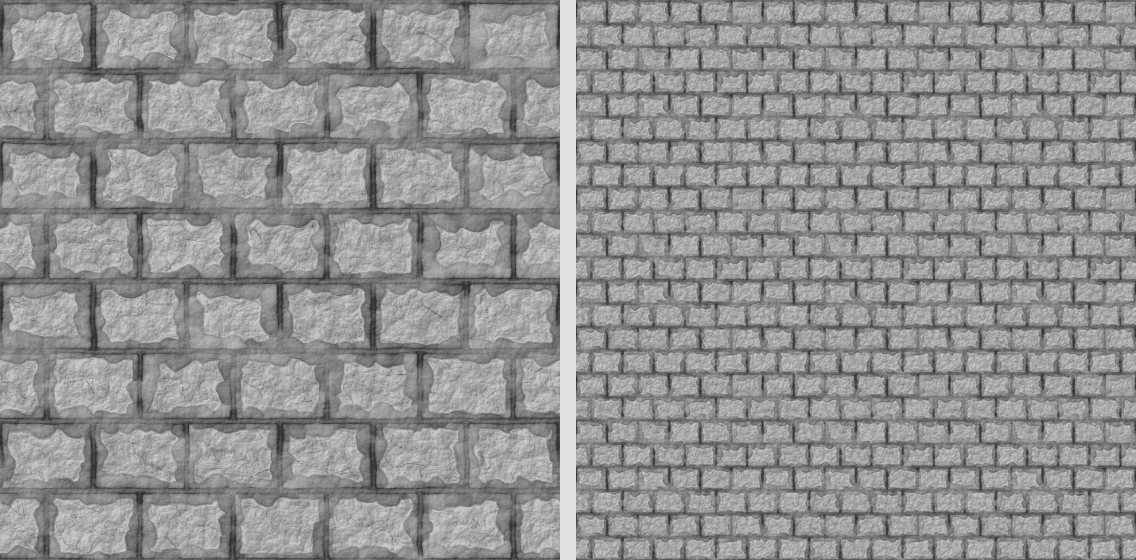
Left: one tile. Right: repeated 3 by 3.
Give the GLSL for this texture, as a WebGL 2 fragment shader.

```glsl
#version 300 es
precision highp float;

uniform vec2 u_resolution;
out vec4 fragColor;

const float TAU = 6.2831853;

vec2 hash2(vec2 p) {
  vec3 h = fract(p.xyx * vec3(.1031, .1030, .0973));
  h += dot(h, h.yzx + 33.33);
  return fract((h.xx + h.yz) * h.zy);
}

// Layered sines with whole frequencies, so they wrap
float waves(vec2 uv, float seed) {
  float sum = 0., amp = .5;
  vec2 k = vec2(1, 2);
  for (int i = 0; i < 4; i++) {
    sum += amp * sin(TAU * dot(uv, k) + seed + 2.5 * sum);
    k = vec2(-k.y, k.x) + vec2(2, 1);
    amp *= .65;
  }
  return sum;
}

// Wrapping cellular noise: nearest and second nearest distance
vec2 cells(vec2 uv, float count) {
  vec2 p = uv * count, id = floor(p), near = vec2(2);
  for (int y = -1; y <= 1; y++)
    for (int x = -1; x <= 1; x++) {
      vec2 n = id + vec2(x, y);
      float d = length(n + hash2(mod(n, count) + count) - p);
      near = d < near.x ? vec2(d, near.x) : vec2(near.x, min(near.y, d));
    }
  return near;
}

float roughness(vec2 uv) {
  float sum = 0., amp = .5, count = 30.;
  for (int i = 0; i < 4; i++) {
    sum += amp * cells(uv, count).x;
    amp *= .55;
    count *= 2.;
  }
  return sum - .44;
}

float roundedBox(vec2 p, vec2 halfSize, float radius) {
  vec2 d = abs(p) - halfSize + radius;
  return length(max(d, 0.)) + min(max(d.x, d.y), 0.) - radius;
}

// Scalloped chips around the rim: x = distance outside them, y = facet tone
vec2 chips(vec2 q, vec2 brick, float wear) {
  float total = 0., tone = 0.;
  for (int i = 0; i < 15; i++) {
    vec2 rnd = hash2(brick * 17. + float(i) * 5.3 + 2.);
    float angle = TAU * (float(i) + rnd.x) / 15.;
    vec2 dir = vec2(cos(angle), sin(angle));
    vec2 center = dir / max(abs(dir.x) / .66, abs(dir.y) / .49);
    float radius = mix(.08, .2, rnd.y) + .11 * wear;
    float weight = exp(-70. * (length(q - center) - radius));
    float facet = .49 + .13 * fract(rnd.x * 7. + rnd.y) - .03 * dir.x;
    total += weight;
    tone += weight * (facet + .25 * dot(center - q, vec2(.5, -.8)));
  }
  return vec2(-log(total + 1e-20) / 70., tone / (total + 1e-20));
}

void main() {
  vec2 uv = gl_FragCoord.xy / u_resolution;
  vec2 warp = vec2(waves(uv * 5., 0.), waves(uv * 5., 2.4));
  vec2 ragged = vec2(waves(uv * 13., 1.), waves(uv * 13., 4.));
  vec2 stoneUv = uv + .004 * warp + .002 * ragged;
  float rough = roughness(stoneUv);
  float relief = roughness(stoneUv + vec2(-.0018, .0022)) - rough;

  // Running bond, half a brick shifted on every other row
  vec2 grid = uv * vec2(6, 8) + vec2(0, .015) + .009 * warp;
  float row = floor(grid.y);
  grid.x += .5 * mod(row + 1., 2.);
  vec2 brick = mod(vec2(floor(grid.x), row), vec2(6, 8));
  vec2 q = (fract(grid) - .5) * vec2(4. / 3., 1);
  vec2 rnd = hash2(brick + 31.);
  float wear = rnd.x * rnd.x;

  // Brick outline and the raised face left between the chips
  float edge = roundedBox(q, vec2(.63, .457), .035) + .03 * rough;
  vec2 chip = chips(q + .018 * ragged + .012 * warp, brick, wear);
  float inset = roundedBox(q, vec2(.56, .39) - .05 * wear, .04);
  float face = min(chip.x, -inset) + .09 * rough;

  // Rough face with cracks and pinholes
  vec2 crack = cells(uv + .012 * warp + .004 * ragged, 19.);
  float crackMask = smoothstep(.05, .5, waves(uv * 7., 5.));
  float pits = smoothstep(.26, .08, cells(uv, 130.).x);
  float faceTone = .665 + .03 * (rnd.y - .5) - .2 * rough + .75 * relief;
  faceTone -= .12 * crackMask * smoothstep(.07, .0, crack.y - crack.x);
  faceTone -= .09 * pits * smoothstep(-.2, .4, waves(uv * 6., 3.));

  // Smoother rim, with a crease under the face and a lit lip
  float rimTone = chip.y + .025 * wear - .12 * rough + .4 * relief;
  rimTone -= .09 * exp(-45. * abs(face + .015));
  float tone = mix(rimTone, faceTone, smoothstep(-.012, .014, face));
  tone += .05 * exp(-70. * abs(face - .02));

  // Mortar and uneven shadow in the joints
  float mortar = .51 - .15 * rough + .5 * relief + .03 * waves(uv * 3., 1.);
  tone = mix(tone, mortar, smoothstep(-.012, .012, edge));
  float side = smoothstep(.56, .63, abs(q.x));
  float depth = smoothstep(-.55, .6, waves(uv * 2., 2.) + .35 * waves(uv * 9., 0.));
  tone -= (.06 + .15 * depth) * exp(-55. * abs(edge - .006));
  tone -= .13 * side * depth * smoothstep(-.04, .025, edge);
  tone -= .05 * depth * smoothstep(-.13, .0, edge);

  fragColor = vec4(vec3(clamp(tone, .2, .78)), 1);
}
```
